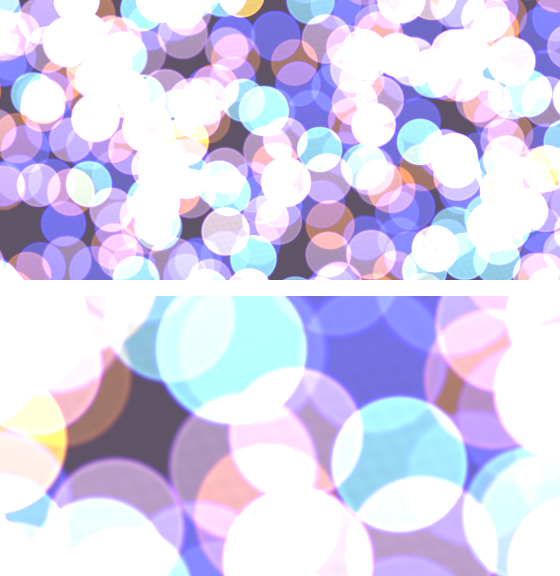
Top: the whole. Bottom: its middle third, enlarged.
Give the GLSL for this background, as a Shadertoy shader.

```glsl
const float CELL = 0.2;      // spacing of the scatter grid, in canvas heights
const float RADIUS = 0.086;  // typical disc radius

vec3 hash3(vec3 p) {
    p = fract(p * vec3(0.1031, 0.1030, 0.0973));
    p += dot(p, p.yxz + 33.33);
    return fract((p.xxy + p.yxx) * p.zyx);
}

// Broad diagonal swells that gather the lights into clusters
float clustering(vec2 p) {
    float swell = 0.38 * cos(6.0 * (p.x - 0.66) + 1.5 * (p.y - 0.5));
    float ripple = 0.14 * sin(5.0 * p.x - 9.0 * p.y + 1.0);
    return clamp(0.5 + swell + ripple, 0.0, 1.0);
}

// Faint streaks across the inside of a disc
float streaks(vec2 q, float phase) {
    float wave = sin(q.x * 90.0 + q.y * 210.0 + phase);
    return 0.025 * wave * sin(q.x * 140.0 - q.y * 75.0 + phase * 2.0);
}

// Lens disc with a soft edge, a thin bright rim and slight colour fringing
vec3 lensDisc(vec2 q, float radius, float blur, float phase) {
    float d = length(q);
    vec3 edge = radius * vec3(1.0, 0.985, 1.02);
    vec3 body = 1.0 - smoothstep(edge - blur, edge + blur, vec3(d));
    float rim = smoothstep(0.86, 0.97, d / radius);
    float shade = 0.92 + 0.16 * rim + 0.6 * q.y + streaks(q, phase);
    return body * shade;
}

// Two overlaid grids of jittered discs; chance = base + gain * clustering
vec3 scatter(vec2 p, float seed, float base, float gain, vec3 tint) {
    vec3 sum = vec3(0.0);
    for (int k = 0; k < 2; k++) {
        float id = seed + float(k) * 7.0;
        vec2 shift = hash3(vec3(id, 3.0, 11.0)).xy * CELL;
        vec2 home = floor((p + shift) / CELL);
        for (int j = -1; j <= 1; j++) {
            for (int i = -1; i <= 1; i++) {
                vec2 cell = home + vec2(i, j);
                vec3 place = hash3(vec3(cell + 20.0, id));
                vec3 look = hash3(vec3(cell + 70.0, id + 31.0));
                vec2 center = (cell + place.xy) * CELL - shift;
                float present = step(place.z, base + gain * clustering(center));
                float radius = RADIUS * mix(0.9, 1.06, look.x);
                float blur = mix(0.003, 0.006, look.y);
                float power = mix(0.7, 1.15, look.z);
                vec3 disc = lensDisc(p - center, radius, blur, look.x * 6.28);
                sum += present * power * tint * disc;
            }
        }
    }
    return sum;
}

void mainImage(out vec4 fragColor, in vec2 fragCoord) {
    vec2 p = fragCoord / iResolution.y;

    vec3 dusk = vec3(0.37, 0.33, 0.40);
    vec3 blue = vec3(0.09, 0.12, 0.50);
    vec3 amber = vec3(0.36, 0.19, 0.03);
    vec3 lilac = vec3(0.36, 0.29, 0.38);
    vec3 cyan = vec3(0.25, 0.56, 0.60);
    vec3 gold = vec3(0.66, 0.55, 0.08);
    vec3 white = vec3(0.66, 0.63, 0.62);

    // Dim lights first, then the bright clustered ones
    vec3 color = dusk;
    color += scatter(p, 1.0, 0.78, -0.20, blue);
    color += scatter(p, 19.0, 0.52, -0.15, amber);
    color += scatter(p, 37.0, 0.28, 0.42, lilac);
    color += scatter(p, 53.0, 0.15, 0.42, cyan);
    color += scatter(p, 71.0, -0.02, 0.24, gold);
    color += scatter(p, 89.0, -0.10, 0.60, white);

    fragColor = vec4(clamp(color, 0.0, 1.0), 1.0);
}
```
